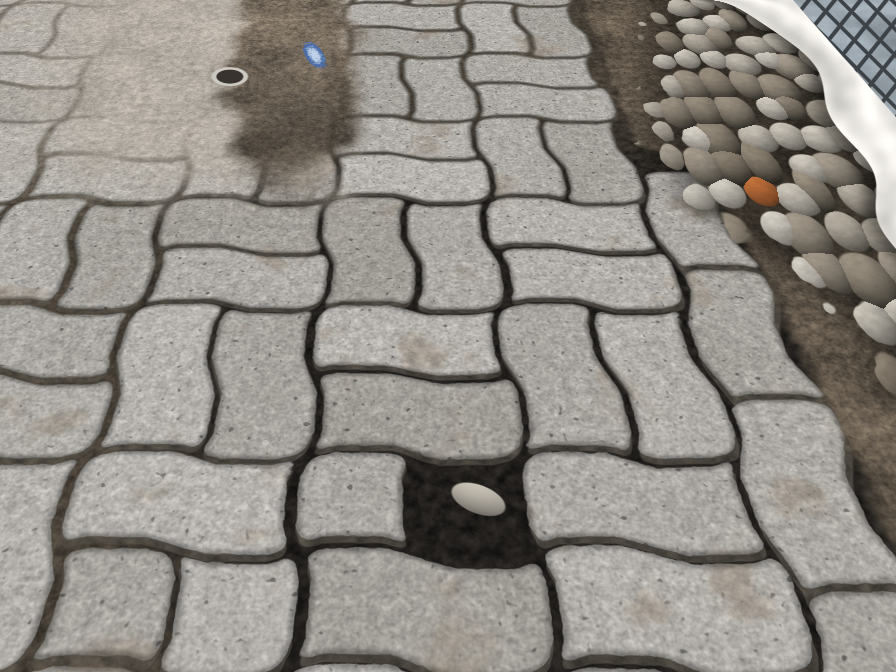
Write a WebGL 2 fragment shader that draws this texture.

```glsl
#version 300 es
precision highp float;
// Worn interlocking basket-weave pavers in perspective, edged by soil, pebbles, cloth and mesh.
uniform vec2 u_resolution;
out vec4 outColor;

const vec3 JOINT = vec3(.13, .12, .11), SOIL = vec3(.38, .34, .29), SAND = vec3(.71, .68, .64);
const vec3 STONE_DARK = vec3(.60, .585, .56), STONE_LIGHT = vec3(.74, .73, .715);
const vec3 CLOTH = vec3(.92, .91, .89), STEEL = vec3(.60, .64, .67);

vec2 hash2(vec2 p) {
  vec3 a = fract(p.xyx * vec3(.1031, .1030, .0973));
  a += dot(a, a.yzx + 33.33);
  return fract((a.xx + a.yz) * a.zy) * 2. - 1.;
}

float gradientNoise(vec2 p) {
  vec2 i = floor(p), f = p - i, w = f * f * (3. - 2. * f), e = vec2(1, 0);
  float low = mix(dot(hash2(i), f), dot(hash2(i + e), f - e), w.x);
  float high = mix(dot(hash2(i + e.yx), f - e.yx), dot(hash2(i + 1.), f - 1.), w.x);
  return mix(low, high, w.y);
}

float fbm(vec2 p) {
  float sum = 0., amp = .8;
  for (int i = 0; i < 4; i++) {
    sum += amp * gradientNoise(p);
    p = mat2(1.6, 1.2, -1.2, 1.6) * p + 7.3;
    amp *= .55;
  }
  return sum;
}

float below(float d, float w) { return 1. - smoothstep(-w, w, d); }
float wave(float t) { return clamp(1.4 * sin(6.28318 * t), -1., 1.); }

// Signed distance to a paver (x), its random tone (y)
vec2 paver(vec2 q) {
  q.x -= .042 * wave(q.y);
  q.y -= .042 * wave(q.x);
  bool border = q.x > 2.;
  if (border) q.y -= .3;
  vec2 cell = floor(q), f = q - cell;
  bool gapCell = cell == vec2(0, -1);
  bool upright = border || (mod(cell.x + cell.y, 2.) > .5 && !gapCell);
  vec2 slots = upright ? vec2(2, 1) : vec2(1, 2);
  bool upper = f.y > .5;
  if ((gapCell && upper) || (cell == vec2(-1) && !upper)) slots = vec2(2);
  vec2 center = (floor(f * slots) + .5) / slots;
  vec2 rnd = hash2((cell + center) * 4. + 31.);
  float radius = .045, joint = .021 + .008 * rnd.x;
  vec2 b = abs(f - center - .006 * rnd) - .5 / slots + joint + radius;
  float d = length(max(b, 0.)) + min(max(b.x, b.y), 0.) - radius;
  bool missing = (gapCell && upper && f.x > .5) || (border && (f.x > .5 || cell.x > 2. || cell.y > 1.));
  return vec2(missing ? 1. : d, rnd.y * .5 + .5);
}

// Nearest pebble: distance, offset from its center, random tone
vec4 pebble(vec2 q) {
  vec4 best = vec4(9);
  for (int j = -1; j <= 1; j++) for (int i = -1; i <= 1; i++) {
    vec2 id = floor(q) + vec2(i, j), h = hash2(id);
    vec2 r = q - id - .5 - .25 * h;
    float d = length(r * (1. + .25 * h.yx));
    if (d < best.x) best = vec4(d, r, h.x * .5 + .5);
  }
  return best;
}

vec3 shadePebble(vec2 r, float tone) {
  vec3 c = mix(vec3(.53, .49, .43), vec3(.80, .78, .74), tone);
  if (tone > .975) c = vec3(.72, .42, .22);
  return c * clamp(.9 + .55 * r.y - .2 * r.x - .5 * dot(r, r), .3, 1.2);
}

void main() {
  vec2 p = gl_FragCoord.xy / u_resolution.y;
  float px = 1. / u_resolution.y, t = 1. - p.y, depth = t + .70;
  // Ground plane: one unit is one pair of pavers
  vec2 g = vec2((p.x - .5208 + .0975 * t) / (.2345 * depth), 7.255 / depth - 5.27);
  float aa = 7.255 * px / (depth * depth);
  g += .025 * vec2(gradientNoise(g * 1.7), gradientNoise(g * 1.7 + 9.));
  float patches = fbm(g * 2.3), grit = fbm(g * 17.), grain = gradientNoise(g * 46.) + .6 * gradientNoise(g * 80.);

  // Soil and joints
  float rim = mix(2.5, 2.05, smoothstep(2.35, 2.7, g.y));
  float outside = smoothstep(-.05, .08, g.x - rim + .08 * patches);
  float filled = max(outside, max(.65 * smoothstep(.42, .1, p.x), .6 * smoothstep(.68, .9, p.y)));
  vec3 soil = SOIL * (1. + .5 * patches + .45 * grit + .25 * grain);
  vec3 col = mix(JOINT * (1. + grit), soil, filled);

  // Pavers: front face, then worn top
  float rough = .012 * grit;
  float thick = mix(.035, .10, smoothstep(1.9, 2.1, g.x));
  vec2 side = paver(g + vec2(0, thick)), top = paver(g);
  col = mix(col, vec3(.32, .30, .27) * (1. + .5 * grit), .75 * below(side.x + rough, aa));
  vec3 stone = mix(STONE_DARK, STONE_LIGHT, .2 + .65 * top.y + .35 * patches);
  stone *= 1. + .20 * grit + .19 * grain;
  stone = mix(stone, vec3(.84, .83, .82), .55 * smoothstep(.38, .6, gradientNoise(g * 23. + 4.)));
  stone *= 1. - .35 * smoothstep(.30, .55, gradientNoise(g * 31.));
  stone = mix(stone, vec3(.56, .51, .45) * (1. + .3 * grit), .55 * smoothstep(.12, .5, patches));
  stone *= mix(1., .72, smoothstep(-.035, 0., top.x));
  col = mix(col, stone, below(top.x + rough, aa));

  // Sand drift and dug-out hollow
  float drift = below(max(p.x - .49, .73 - p.y) + .09 * patches, .07);
  drift *= mix(.45, 1., smoothstep(.02, .2, p.x));
  col = mix(col, SAND * (1. + .16 * patches + .22 * grit + .12 * grain), .93 * drift);
  float hollow = length((p - vec2(.435, .88)) / vec2(.095, .17)) - 1. + .35 * patches;
  col = mix(col, soil * mix(.75, 1.25, smoothstep(.74, 1., p.y)), .9 * below(hollow, .22));

  // Pebble bed, stones shrinking toward its rim
  vec4 stones = pebble(g * vec2(4.6, 2.7));
  float bed = smoothstep(-.03, .06, p.x - .955 - .33 * smoothstep(.2, .55, t) + .05 * patches);
  bed *= smoothstep(.64, .54, t);
  col *= 1. - .45 * bed;
  vec3 stoneCol = shadePebble(stones.yzw.xy, stones.w) * (1. + .12 * grit);
  col = mix(col, stoneCol, below(stones.x - .56 * bed, .035) * step(.15, bed));

  // Lone pebble in the missing paver's place
  vec2 r = (p - vec2(.712, .257)) * mat2(.93, -.36, .36, .93) / vec2(.042, .021);
  col = mix(col, shadePebble(r * .4, .8), below(length(r) - 1., .06));

  // Cloth strip and wire mesh
  float hem = p.x - 1.06 - .45 * sqrt(max(t, 0.)) + .012 * sin(p.y * 40.);
  float fence = p.x - 1.18 - .88 * t;
  col *= 1. - .4 * smoothstep(-.035, 0., hem);
  float folds = gradientNoise(vec2(hem * 24., p.y * 7.)) + .5 * gradientNoise(p * 35.);
  col = mix(col, CLOTH * (1. + .25 * folds), smoothstep(-px, px, hem));
  vec2 wires = abs(fract(vec2(p.x + p.y, p.x - p.y * .8) * 26.) - .5);
  vec3 mesh = mix(STEEL * (1. + .3 * patches), vec3(.24, .26, .28), below(min(wires.x, wires.y) - .1, 26. * px));
  col = mix(col, mesh, smoothstep(-px, px, fence));

  // Pipe end and litter
  float pipe = length((p - vec2(.342, .886)) / vec2(.027, .014));
  col = mix(col, mix(vec3(.22, .20, .18), vec3(.80, .79, .76), smoothstep(.68, .8, pipe)), below(pipe - 1., .07));
  float scrap = length((p - vec2(.468, .918)) * mat2(.8, .6, -.6, .8) / vec2(.012, .022)) + .4 * grain;
  col = mix(col, mix(vec3(.75, .82, .90), vec3(.28, .42, .66), smoothstep(.3, .9, scrap)), below(scrap - 1., .1));
  outColor = vec4(clamp(col, 0., 1.), 1.);
}
```
